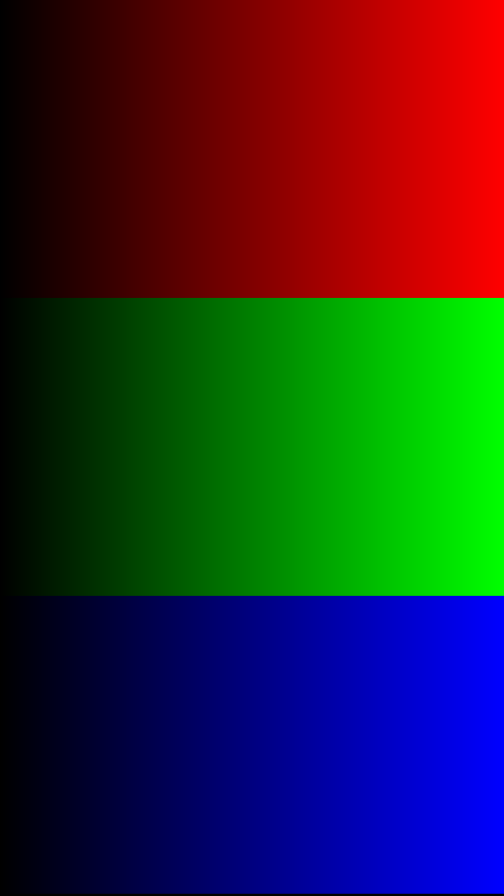
This background is drawn by a WebGL 2 fragment shader. Its source:

```glsl
#version 300 es
precision highp float;
// Three stacked horizontal ramps: black to red, black to green, black to blue.

#define BAND_HEIGHT 0.3325 // height of one ramp, as a share of the canvas
#define BAND_COUNT 3
#define EDGE_PIXELS 1.0    // width of the smoothed band edges

uniform vec2 u_resolution;
out vec4 fragColor;

// Coverage of the interval [start, end] at position p, with soft edges.
float intervalMask(float p, float start, float end, float softness) {
    return clamp((p - start) / softness + 0.5, 0.0, 1.0)
         * clamp((end - p) / softness + 0.5, 0.0, 1.0);
}

void main() {
    vec2 uv = gl_FragCoord.xy / u_resolution;
    float fromTop = 1.0 - uv.y;
    float softness = EDGE_PIXELS / u_resolution.y;

    // Each band feeds one primary; a thin dark strip remains at the bottom.
    vec3 primaries = vec3(0.0);
    for (int i = 0; i < BAND_COUNT; i++) {
        float start = float(i) * BAND_HEIGHT;
        // The first band runs past the top so the canvas border stays full.
        float outerStart = i == 0 ? -softness : start;
        primaries[i] = intervalMask(fromTop, outerStart, start + BAND_HEIGHT, softness);
    }

    // Brightness rises linearly from left to right.
    fragColor = vec4(primaries * uv.x, 1.0);
}
```
